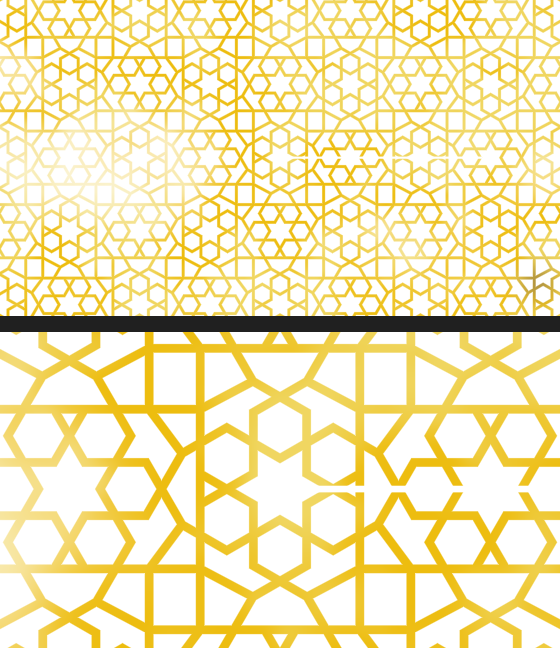
Top: the whole. Bottom: its middle third, enlarged.
Give the GLSL for this pattern, as a Shadertoy shader.

```glsl
// Golden lattice of six-fold hexagon stars, alternately turned, in worn gold paint.

// Lengths are in canvas heights
const vec2 PITCH = vec2(0.2222, 0.2326);    // spacing of star centres
const vec2 CENTRE = vec2(0.0, 0.001);       // middle star, from canvas centre
const float HEX_RADIUS = 0.0324;
const float HALF_WIDTH = 0.0046;
const float TONE_SCALE = 7.0;
const float FADE_SCALE = 2.6;
const float MAX_FADE = 0.72;
const float SLIT_LENGTH = 0.64;
const float SLIT_HALF = 0.0035;
const vec2 SMUDGE_POS = vec2(0.815, -0.395);
const float SMUDGE_RADIUS = 0.06;

const vec3 PAPER = vec3(1.0);
const vec3 DEEP_GOLD = vec3(0.93, 0.74, 0.06);
const vec3 LIGHT_GOLD = vec3(0.94, 0.84, 0.38);
const vec3 SMUDGE = vec3(0.66, 0.55, 0.25);
const float SQRT3 = 1.7320508;

float hash(vec2 p) {
    return fract(sin(dot(p, vec2(127.1, 311.7))) * 43758.5453);
}

float noise(vec2 p) {
    vec2 i = floor(p);
    vec2 f = fract(p);
    f = f * f * (3.0 - 2.0 * f);
    return mix(mix(hash(i), hash(i + vec2(1, 0)), f.x),
               mix(hash(i + vec2(0, 1)), hash(i + vec2(1, 1)), f.x), f.y);
}

float fbm(vec2 p) {
    float sum = 0.0;
    float amp = 0.57;
    for (int i = 0; i < 3; i++) {
        sum += amp * noise(p);
        p = p * 2.1 + 17.3;
        amp *= 0.5;
    }
    return sum;
}

float segment(vec2 p, vec2 a, vec2 b) {
    vec2 ab = b - a;
    return length(p - a - ab * clamp(dot(p - a, ab) / dot(ab, ab), 0.0, 1.0));
}

// Distance to the outline of a hexagon with a vertex at the top
float hexOutline(vec2 p) {
    p = abs(p);
    return abs(max(p.x, 0.5 * p.x + 0.5 * SQRT3 * p.y) - 0.5 * SQRT3 * HEX_RADIUS);
}

// Distance to one star and its connectors; gap is the pitch along its tip axis
float star(vec2 p, float gap) {
    float r = HEX_RADIUS;
    float side = 1.5 * SQRT3 * r;
    p = abs(p);

    // Ring of hexagons
    float d = min(hexOutline(p - vec2(0.0, 2.0 * r)),
                  hexOutline(p - vec2(SQRT3 * r, r)));

    // Long side, running on to form the corner square
    d = min(d, segment(p, vec2(side, 0.0), vec2(side, gap - side)));

    // Three-way joint between the tip, the square and the next star
    vec2 tip = vec2(0.0, 3.0 * r);
    float arm = 3.0 * r + 2.0 * side - gap;
    vec2 joint = tip + arm * vec2(0.5 * SQRT3, 0.5);
    d = min(d, segment(p, tip, joint));
    d = min(d, segment(p, joint, vec2(side)));
    return min(d, segment(p, joint, vec2(1.5 * r, gap - side)));
}

// Checkerboard of upright and quarter-turned stars
float lattice(vec2 p) {
    vec2 base = floor(p / PITCH);
    float d = 1.0;
    for (int j = 0; j < 2; j++) {
        for (int i = 0; i < 2; i++) {
            vec2 cell = base + vec2(i, j);
            vec2 q = p - cell * PITCH;
            bool turned = mod(cell.x + cell.y, 2.0) > 0.5;
            d = min(d, turned ? star(q.yx, PITCH.x) : star(q, PITCH.y));
        }
    }
    return d;
}

void mainImage(out vec4 fragColor, in vec2 fragCoord) {
    vec2 p = (fragCoord - 0.5 * iResolution.xy) / iResolution.y;
    float aa = 0.8 / iResolution.y;
    vec2 q = p - CENTRE;
    float ink = 1.0 - smoothstep(HALF_WIDTH - aa, HALF_WIDTH + aa, lattice(q));

    // Thin break along the middle row
    vec2 slit = abs(q - vec2(0.5 * SLIT_LENGTH, 0.0)) - vec2(0.5 * SLIT_LENGTH, SLIT_HALF);
    ink *= smoothstep(-aa, aa, max(slit.x, slit.y));

    // Mottled gold, washed out in broad patches, mostly to the left
    vec3 gold = mix(DEEP_GOLD, LIGHT_GOLD, smoothstep(0.25, 0.72, fbm(p * TONE_SCALE + 5.0)));
    float fade = smoothstep(0.5, 0.85, fbm(p * FADE_SCALE + 31.0) - 0.1 * p.x);
    gold = mix(gold, PAPER, MAX_FADE * fade);

    // Dull smudge near the lower right corner
    vec2 s = (p - SMUDGE_POS) / SMUDGE_RADIUS;
    gold = mix(gold, SMUDGE, 0.85 * exp(-dot(s, s)));

    fragColor = vec4(mix(PAPER, gold, ink), 1.0);
}
```
